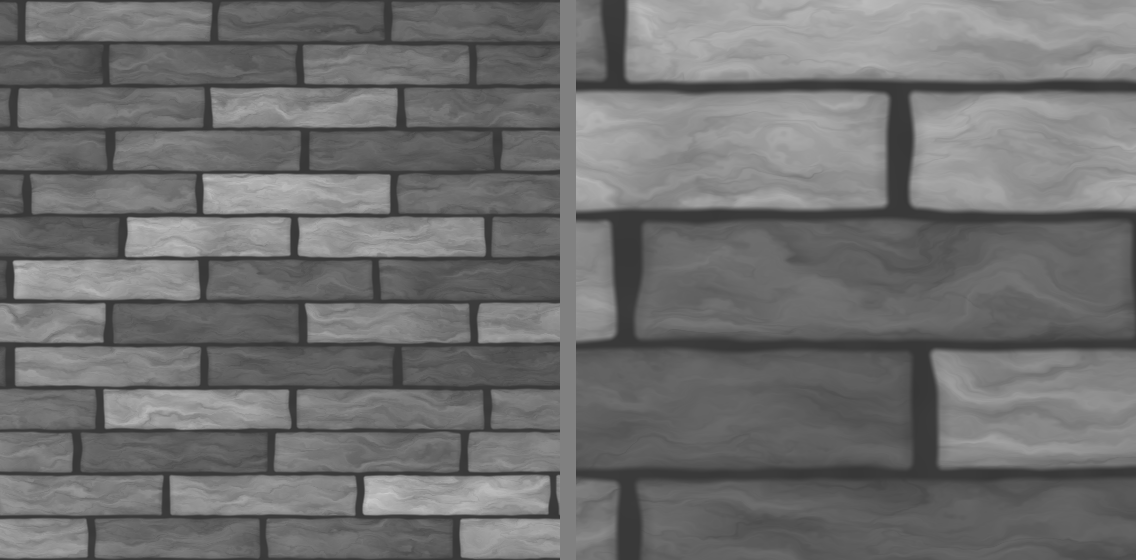
Left: the whole. Right: its middle third, enlarged.
Reproduce this texture procedurally as a Shadertoy shader.

```glsl
// A wall of long grey bricks in 13 staggered courses, each holding one short and two long bricks.
// Each brick is a rounded box with wobbly edges, a tone of its own and warped,
// horizontally stretched noise for the rough stone grain.

#define ROWS 13.0
#define SHORT_W 0.308                  // width of the short brick
#define LONG_W 0.346                   // width of each long brick
#define STAGGER 0.165                  // shift from one course to the next
#define GAP vec2(0.0062, 0.0025)       // half widths of upright and level joints
#define CORNER 0.005
#define WOBBLE 0.0055
#define SOFT 0.003                     // softness of the brick outline
#define MORTAR 0.225
#define TONES vec2(0.355, 0.66)        // darkest and lightest brick
#define GRAIN 0.48

float hash(vec2 p) {
    vec3 q = fract(vec3(p.xyx) * 0.1031);
    q += dot(q, q.yzx + 33.33);
    return fract((q.x + q.y) * q.z);
}

float noise(vec2 p) {
    vec2 i = floor(p), f = fract(p);
    f = f * f * (3.0 - 2.0 * f);
    return mix(mix(hash(i), hash(i + vec2(1, 0)), f.x),
               mix(hash(i + vec2(0, 1)), hash(i + vec2(1, 1)), f.x), f.y);
}

float fbm(vec2 p) {
    float sum = 0.0, amp = 0.5;
    for (int i = 0; i < 5; i++) {
        sum += amp * noise(p);
        p = p * 2.03 + vec2(7.3, 3.1);
        amp *= 0.5;
    }
    return sum / 0.97;
}

float roundBox(vec2 p, vec2 halfSize, float r) {
    vec2 q = abs(p) - halfSize + r;
    return length(max(q, 0.0)) + min(max(q.x, q.y), 0.0) - r;
}

// Start of the short brick in a course: steady stagger, a slip low down, slight jitter
float courseShift(float row) {
    float slip = 0.21 * step(9.5, row);
    return 0.383 + STAGGER * row - slip + 0.03 * (hash(vec2(row, 4.0)) - 0.5);
}

// Cubing modulo a prime shuffles the bricks, so that tones are spread evenly
float brickTone(float id) {
    float x = id + 1.0;
    float h = mod(x * mod(x * x, 41.0), 41.0) / 41.0;
    return mix(TONES.x, TONES.y, pow(h, 1.7));
}

// Streaked stone: fine warped fibres, with a few darker creases
float stoneGrain(vec2 p, float id) {
    vec2 seed = vec2(id * 17.3, id * 9.7);
    float warp = fbm(p * vec2(16.0, 28.0) + seed) - 0.5;
    vec2 fibre = p * vec2(14.0, 85.0) + seed + vec2(0.0, 5.0 * warp);
    float streaks = fbm(fibre) - 0.5;
    float bend = fbm(p * vec2(9.0, 42.0) + seed.yx + 1.5 * warp) - 0.5;
    float crease = 1.0 - smoothstep(0.0, 0.05, abs(bend));
    return 1.0 + GRAIN * streaks + 0.12 * warp - 0.055 * crease;
}

void mainImage(out vec4 fragColor, in vec2 fragCoord) {
    vec2 uv = fragCoord / iResolution.xy;

    // Course, counted from the top, and brick within it
    float y = (1.0 - uv.y) * ROWS;
    float row = floor(y);
    float x = fract(uv.x - courseShift(row));
    float col = step(SHORT_W, x) + step(SHORT_W + LONG_W, x);
    float start = col < 0.5 ? 0.0 : SHORT_W + (col - 1.0) * LONG_W;
    float id = row * 3.0 + col;
    vec2 size = vec2(col < 0.5 ? SHORT_W : LONG_W, 1.0 / ROWS);
    vec2 p = vec2(x - start, fract(y) / ROWS);

    // Outline, with each of the four edges wavering separately
    vec2 c = p - 0.5 * size;
    vec2 side = step(0.0, c) * 5.0 + id * 11.0;
    vec2 wave = vec2(noise(vec2(p.y * 32.0, side.x)),
                     0.7 * noise(vec2(p.x * 26.0, side.y + 0.5))
                   + 0.3 * noise(vec2(p.x * 70.0, side.y + 2.5)));
    float d = roundBox(c + WOBBLE * (wave - 0.5), 0.5 * size - GAP, CORNER);
    float blur = max(SOFT, 1.0 / iResolution.y);
    float cover = 1.0 - smoothstep(-blur, 0.5 * blur, d);

    // Stone, lighter at the left end and dulled along its rim
    float stone = brickTone(id) * stoneGrain(p, id);
    stone *= 1.0 + 0.13 * (0.5 - p.x / size.x);
    stone *= mix(1.0, 0.9, smoothstep(-0.010, -0.001, d));

    // Mortar, faintly uneven
    float mortar = MORTAR + 0.02 * (noise(uv * 60.0) - 0.5);
    fragColor = vec4(vec3(mix(mortar, stone, cover)), 1.0);
}
```
